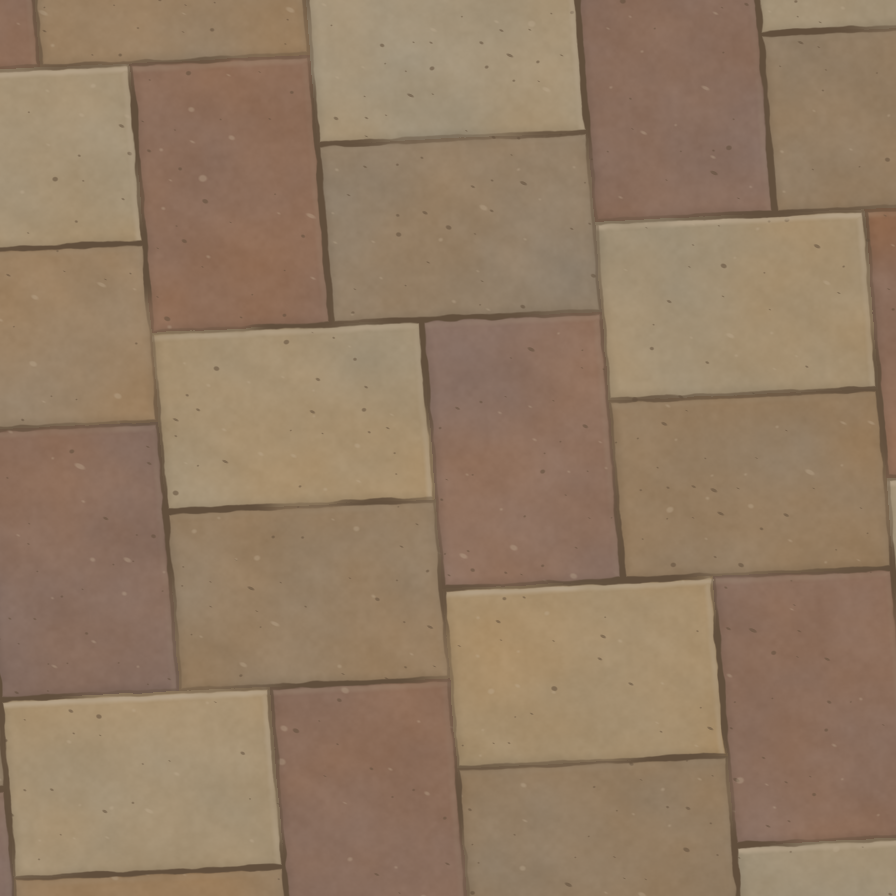
Reproduce this texture procedurally as a WebGL 2 fragment shader.

```glsl
#version 300 es
precision highp float;
// Worn sandstone paving: stacked pairs of flat bricks stepping around upright red bricks.
uniform vec2 u_resolution;
out vec4 outColor;

// Layout: one grid unit is half a brick's short side; y runs downwards.
const vec2 ORIGIN = vec2(0.169, 0.371);
const vec2 AXIS_X = vec2(0.1005, -0.0047);
const vec2 AXIS_Y = vec2(0.0079, 0.1001);
const vec2 STEP_A = vec2(5.0, -1.0);
const vec2 STEP_B = vec2(3.0, 3.0);

// Colours
const vec3 CREAM = vec3(0.640, 0.562, 0.450);
const vec3 TAN   = vec3(0.575, 0.488, 0.388);
const vec3 RED   = vec3(0.537, 0.423, 0.352);
const vec3 JOINT = vec3(0.375, 0.305, 0.235);
const vec3 RIM   = vec3(0.735, 0.660, 0.560);
const vec3 WARM  = vec3(0.030, -0.008, -0.045);

// Wear
const float JOINT_HALF = 0.032;
const float EDGE_WOBBLE = 0.030;
const float GRAIN = 0.035;
const float PIT_CELL = 0.27;
const float PIT_CHANCE = 0.30;

float hash(vec2 p) {
  return fract(sin(dot(p, vec2(127.1, 311.7))) * 43758.5453);
}

float noise(vec2 p) {
  vec2 i = floor(p), f = fract(p);
  f = f * f * (3.0 - 2.0 * f);
  return mix(mix(hash(i), hash(i + vec2(1, 0)), f.x),
             mix(hash(i + vec2(0, 1)), hash(i + vec2(1, 1)), f.x), f.y);
}

float fbm(vec2 p) {
  float sum = 0.0, amp = 0.5;
  for (int i = 0; i < 4; i++) {
    sum += amp * noise(p);
    p = p * 2.03 + 17.3;
    amp *= 0.5;
  }
  return sum;
}

// Finds the brick holding g: its local position, size, kind and id.
void findBrick(vec2 g, out vec2 local, out vec2 size, out int kind, out vec2 id) {
  local = vec2(0.5); size = vec2(1.0); kind = 0; id = vec2(0.0);
  vec2 base = floor(vec2((g.x - g.y) / 6.0, (g.x + 5.0 * g.y) / 18.0));
  for (int n = 0; n < 4; n++) {
    vec2 cell = base + vec2(n & 1, -(n >> 1));
    vec2 q = g - cell.x * STEP_A - cell.y * STEP_B;
    for (int k = 0; k < 3; k++) {
      vec2 corner = k == 0 ? vec2(0) : k == 1 ? vec2(0, 2) : vec2(3, 0);
      vec2 extent = k == 2 ? vec2(2, 3) : vec2(3, 2);
      vec2 l = q - corner;
      if (all(greaterThanEqual(l, vec2(0))) && all(lessThan(l, extent))) {
        local = l; size = extent; kind = k;
        id = cell * 3.0 + vec2(float(k), 7.0);
      }
    }
  }
}

// Light strip just inside an edge at distance d.
float rimBand(float d) {
  return smoothstep(0.02, 0.05, d) * (1.0 - smoothstep(0.06, 0.12, d));
}

// Sparse slanted pits, one at most per cell.
float pits(vec2 g, float aa) {
  vec2 c = floor(g / PIT_CELL);
  float pick = hash(c + 3.7);
  vec2 centre = 0.25 + 0.5 * vec2(hash(c + 11.1), hash(c + 23.9));
  vec2 d = g - (c + centre) * PIT_CELL;
  d = vec2(d.x + d.y * (pick * 4.0 - 1.0), d.y * 1.2);
  float radius = mix(0.008, 0.032, pow(hash(c + 41.3), 3.0));
  return step(pick, PIT_CHANCE) * (1.0 - smoothstep(radius - aa, radius + aa, length(d)));
}

void main() {
  float scale = min(u_resolution.x, u_resolution.y);
  vec2 p = gl_FragCoord.xy / scale;
  p.y = 1.0 - p.y;
  vec2 g = inverse(mat2(AXIS_X, AXIS_Y)) * (p - ORIGIN);
  float aa = max(0.012, 8.0 / scale);

  vec2 wobble = vec2(fbm(g * 5.0), fbm(g * 5.0 + 50.0)) - 0.47;
  vec2 local, size, id;
  int kind;
  findBrick(g + EDGE_WOBBLE * wobble, local, size, kind, id);
  vec2 toEdge = min(local, size - local);
  float edge = min(toEdge.x, toEdge.y);

  // Brick body: own tint, warm stains, slanted bedding streaks, fine grain
  vec3 color = kind == 0 ? CREAM : kind == 1 ? TAN : RED;
  color += 0.035 * (hash(id + 5.3) - 0.5);
  color += WARM * ((hash(id + 9.1) - 0.5) * 0.8 + (fbm(g * 0.8 + id * 3.1) - 0.47) * 1.6);
  color += 0.045 * (fbm(g * 1.7 + id) - 0.47);
  color += 0.020 * (noise(vec2(dot(g, vec2(-2.6, 4.0)), dot(g, vec2(0.6, 0.4))) + id) - 0.5);
  color += GRAIN * (fbm(g * 13.0) - 0.47);

  // Dark pits and rare pale chips
  color = mix(color, JOINT, 0.55 * pits(g, aa));
  color = mix(color, RIM, 0.35 * pits(g * 0.7 + 31.0, aa));

  // Worn light rim on the top and right edges
  float rim = max(rimBand(local.y), 0.6 * rimBand(size.x - local.x));
  float rimStrength = kind == 0 ? 0.75 : kind == 1 ? 0.14 : 0.22;
  color = mix(color, RIM, rim * rimStrength * (0.5 + 0.7 * noise(g * 3.0)));

  // Joints: soft shade, then a dark line of uneven depth
  color *= 1.0 - 0.07 * (1.0 - smoothstep(0.0, 0.14, edge));
  float depth = mix(0.35, 1.0, smoothstep(0.2, 0.8, noise(g * 1.3 + 8.0)));
  float width = JOINT_HALF * (0.65 + 0.7 * noise(g * 6.0));
  color = mix(color, JOINT, depth * (1.0 - smoothstep(width - aa, width + aa, edge)));

  outColor = vec4(color, 1.0);
}
```
